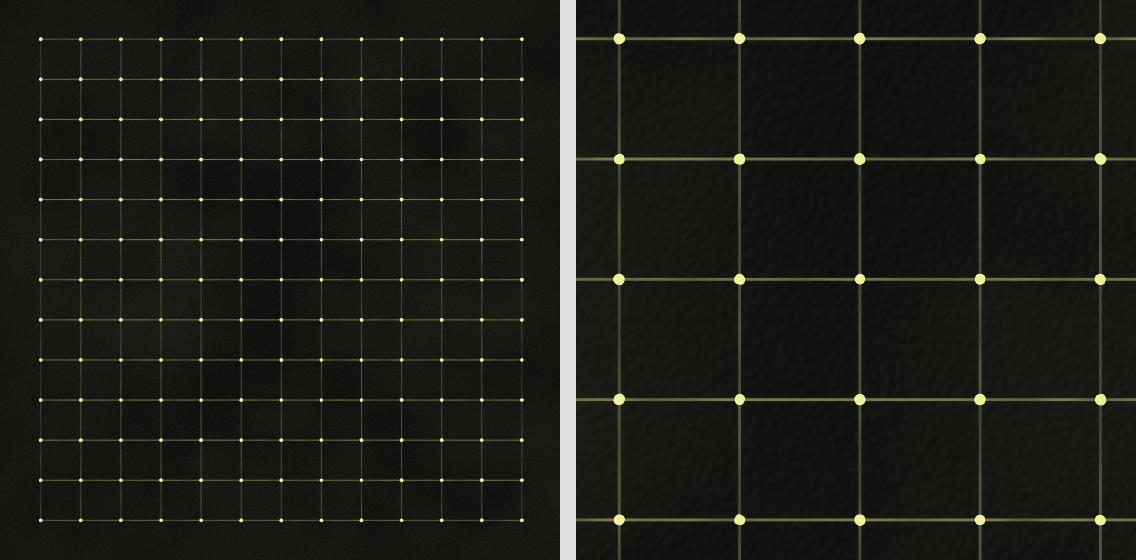
Left: the whole. Right: its middle third, enlarged.
A WebGL 2 fragment shader for this pattern:

```glsl
#version 300 es
precision highp float;
// Fine olive wire grid of 12 by 12 cells with pale knots on dark, mottled leather.

#define CELLS 12.0
#define GRID_ORIGIN vec2(0.0727, 0.0708)
#define PITCH 0.0716
#define LINE_HALF_WIDTH 0.00085
#define DOT_RADIUS 0.0033
#define GRAIN_SCALE 330.0
#define GRAIN_AMOUNT 0.020
#define DARK_LEATHER vec3(0.066, 0.067, 0.060)
#define LIGHT_LEATHER vec3(0.118, 0.120, 0.092)
#define ROW_COLOR vec3(0.40, 0.41, 0.27)
#define COLUMN_COLOR vec3(0.27, 0.28, 0.20)
#define DOT_COLOR vec3(0.93, 0.94, 0.60)

uniform vec2 u_resolution;
out vec4 fragColor;

float hash(vec2 p) {
    vec3 q = fract(p.xyx * vec3(0.1031, 0.1030, 0.0973));
    q += dot(q, q.yzx + 33.33);
    return fract((q.x + q.y) * q.z);
}

float valueNoise(vec2 p) {
    vec2 cell = floor(p);
    vec2 f = fract(p);
    f = f * f * (3.0 - 2.0 * f);
    float low = mix(hash(cell), hash(cell + vec2(1.0, 0.0)), f.x);
    float high = mix(hash(cell + vec2(0.0, 1.0)), hash(cell + 1.0), f.x);
    return mix(low, high, f.y);
}

float fbm(vec2 p) {
    float sum = 0.0;
    float amplitude = 0.5;
    for (int octave = 0; octave < 4; octave++) {
        sum += amplitude * valueNoise(p);
        p = mat2(1.6, 1.2, -1.2, 1.6) * p + 7.3;
        amplitude *= 0.5;
    }
    return sum;
}

float blob(vec2 p, vec2 center, vec2 radius) {
    vec2 d = (p - center) / radius;
    return exp(-dot(d, d));
}

// Soft light and dark patches, nearly mirrored about both centre axes
float mottling(vec2 uv) {
    vec2 p = abs(uv - 0.5);
    float tone = 0.38 + 0.9 * (fbm(uv * 9.0 + 3.0) - 0.47);
    tone += 0.35 * blob(p, vec2(0.00, 0.25), vec2(0.08, 0.05));
    tone += 0.25 * blob(p, vec2(0.13, 0.34), vec2(0.04, 0.08));
    tone += 0.30 * blob(p, vec2(0.24, 0.10), vec2(0.13, 0.09));
    tone += 0.25 * blob(p, vec2(0.45, 0.02), vec2(0.06, 0.09));
    tone -= 0.30 * blob(p, vec2(0.00, 0.04), vec2(0.06, 0.16));
    tone -= 0.25 * blob(p, vec2(0.11, 0.18), vec2(0.06, 0.06));
    tone -= 0.20 * blob(p, vec2(0.27, 0.27), vec2(0.10, 0.08));
    return clamp(tone, 0.0, 1.0);
}

// Share of a pixel, centred at distance d, covered by a band
float bandCoverage(float d, float halfWidth, float pixel) {
    float overlap = min(d + 0.5 * pixel, halfWidth) - max(d - 0.5 * pixel, -halfWidth);
    return clamp(overlap / pixel, 0.0, 1.0);
}

void main() {
    float pixel = 1.0 / min(u_resolution.x, u_resolution.y);
    vec2 uv = (gl_FragCoord.xy - 0.5 * u_resolution) * pixel + 0.5;

    // Leather with embossed grain
    vec3 color = mix(DARK_LEATHER, LIGHT_LEATHER, mottling(uv));
    vec2 grainPos = uv * GRAIN_SCALE;
    float relief = valueNoise(grainPos) - valueNoise(grainPos + vec2(0.6, -0.6));
    float speckle = valueNoise(grainPos * 1.7 + 41.0) - 0.5;
    color += GRAIN_AMOUNT * (relief + 0.5 * speckle);

    // Offset from the nearest grid crossing
    vec2 grid = (uv - GRID_ORIGIN) / PITCH;
    vec2 node = clamp(floor(grid + 0.5), 0.0, CELLS);
    vec2 offset = (grid - node) * PITCH;
    vec2 dist = abs(offset);

    // Wires: bright rows, dimmer columns, fainter on the outer edge
    vec2 inside = 1.0 - smoothstep(0.0, pixel, abs(uv - GRID_ORIGIN - 0.5 * CELLS * PITCH)
        - 0.5 * CELLS * PITCH);
    float wear = 0.82 + 0.36 * valueNoise(uv * 45.0 + 17.0);
    vec2 outer = mix(vec2(1.0), vec2(0.75),
        vec2(equal(node, vec2(0.0))) + vec2(equal(node, vec2(CELLS))));
    float column = bandCoverage(dist.x, LINE_HALF_WIDTH, pixel) * inside.y * outer.x;
    float row = bandCoverage(dist.y, LINE_HALF_WIDTH, pixel) * inside.x * outer.y;
    color = mix(color, COLUMN_COLOR * wear, column);
    color = mix(color, ROW_COLOR * wear, row);

    // Faint halo beside each wire
    vec2 halo = exp(-dist * dist / 0.000006) * inside.yx;
    color += 0.018 * max(halo.x, halo.y) * vec3(1.0, 1.0, 0.7);

    // Knots with slightly uneven outlines
    float radius = DOT_RADIUS * (0.95 + 0.1 * hash(node + 5.0));
    float wobble = 0.0006 * (valueNoise(uv * 400.0) - 0.5);
    float knot = 1.0 - smoothstep(-0.5 * pixel, 0.5 * pixel, length(offset) - radius + wobble);
    color = mix(color, DOT_COLOR * (0.95 + 0.05 * wear), knot);

    fragColor = vec4(color, 1.0);
}
```
